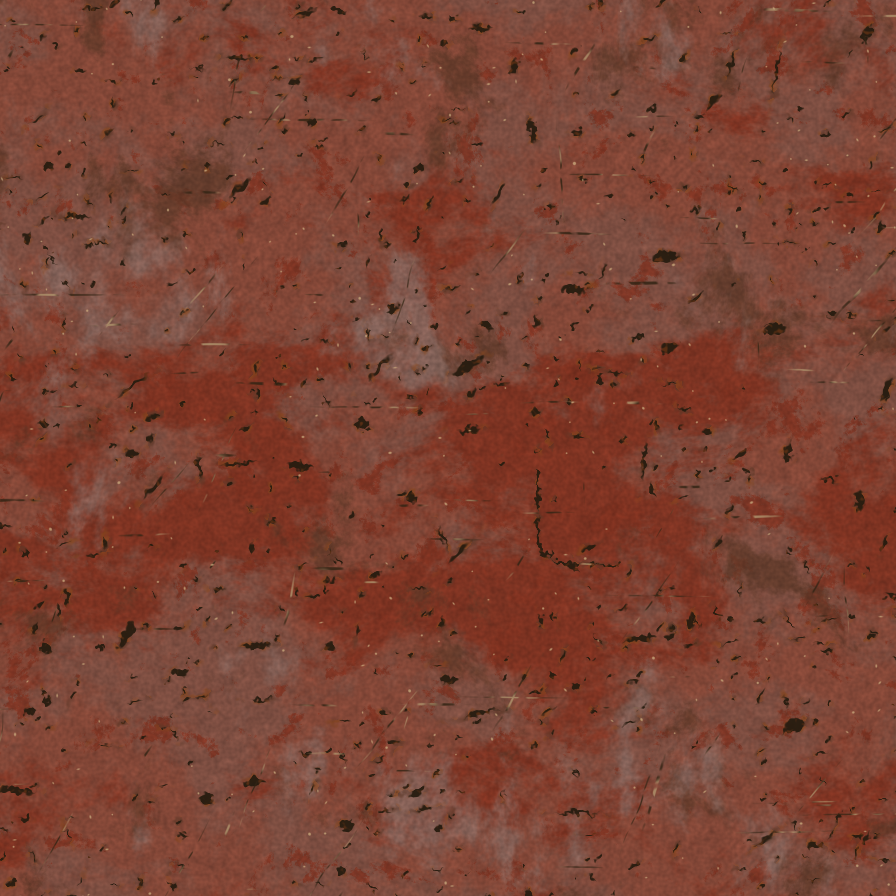
Reproduce this texture procedurally as a Shadertoy shader.

```glsl
// Worn red painted metal: blotchy faded paint, dark rusty chips, thin scratches and pale specks.
#define CLAY  vec3(0.515, 0.278, 0.216)
#define DUSTY vec3(0.490, 0.305, 0.255)
#define RED   vec3(0.490, 0.190, 0.122)
#define BROWN vec3(0.360, 0.215, 0.150)
#define MAUVE vec3(0.530, 0.415, 0.385)
#define METAL vec3(0.150, 0.108, 0.060)
#define RUST  vec3(0.520, 0.270, 0.110)
#define CREAM vec3(0.680, 0.570, 0.420)
#define BAND_HEIGHT 0.42
#define BAND_WIDTH 0.17
#define CHIP_RAGGED 0.0055
#define GRAIN 0.085

vec2 hash2(vec2 p) {
    vec3 q = fract(p.xyx * vec3(0.1031, 0.1030, 0.0973));
    q += dot(q, q.yzx + 33.33);
    return fract((q.xx + q.yz) * q.zy);
}

float corner(vec2 cell, vec2 offset, vec2 f) {
    float a = 6.2832 * hash2(cell + offset).x;
    return dot(vec2(cos(a), sin(a)), f - offset);
}

float gradientNoise(vec2 p) {
    vec2 i = floor(p), f = p - i;
    vec2 u = f * f * f * (f * (f * 6.0 - 15.0) + 10.0);
    return mix(mix(corner(i, vec2(0, 0), f), corner(i, vec2(1, 0), f), u.x),
               mix(corner(i, vec2(0, 1), f), corner(i, vec2(1, 1), f), u.x), u.y);
}

float fbm(vec2 p) {
    float sum = 0.0, amp = 0.46;
    for (int i = 0; i < 7; i++) {
        sum += amp * gradientNoise(p);
        p = mat2(1.6, 1.2, -1.2, 1.6) * p + 7.3;
        amp *= 0.66;
    }
    return sum;
}

// Distance to scattered, clustered ellipses; radii and angles vary between two limits
float marks(vec2 p, float count, float seed, vec2 small, vec2 large, vec2 angles, float keep) {
    float d = 1.0;
    for (int k = 0; k < 9; k++) {
        vec2 cell = floor(p * count) + vec2(k % 3 - 1, k / 3 - 1);
        vec2 pick = hash2(cell + seed), shape = hash2(cell + seed + 51.7);
        vec2 center = (cell + hash2(cell + seed + 19.1)) / count;
        if (pick.x > keep * (1.0 + 2.4 * gradientNoise(center * 6.0 + seed))) continue;
        vec2 radii = mix(small, large, vec2(shape.x * shape.x, pick.y * pick.y));
        float a = mix(angles.x, angles.y, shape.y * shape.y);
        vec2 q = mat2(cos(a), -sin(a), sin(a), cos(a)) * (p - center);
        d = min(d, (length(q / radii) - 1.0) * min(radii.x, radii.y));
    }
    return d;
}

// Lower left bend of a rounded panel outline
float groove(vec2 p) {
    vec2 q = abs(p - vec2(0.70, 0.47)) - vec2(0.065);
    float d = abs(length(max(q, 0.0)) + min(max(q.x, q.y), 0.0) - 0.035) - 0.0025;
    return max(d, max(p.x - 0.69, p.y - 0.475));
}

void mainImage(out vec4 fragColor, in vec2 fragCoord) {
    vec2 p = fragCoord / iResolution.y;
    float px = 0.8 / iResolution.y;
    float bandY = (p.y - BAND_HEIGHT) / BAND_WIDTH;
    float band = exp(-bandY * bandY);
    vec2 warped = p + 0.03 * vec2(gradientNoise(p * 7.0), gradientNoise(p * 7.0 + 31.0));

    // Faded and fresh paint
    vec3 color = mix(CLAY, DUSTY, smoothstep(-0.12, 0.16, fbm(warped * 6.0 + 3.0)));
    float fresh = fbm(warped * vec2(4.0, 6.0) + 12.0) + 0.27 * band;
    color = mix(color, RED, 0.9 * smoothstep(0.07, 0.30, fresh));
    color = mix(color, RED, 0.8 * smoothstep(0.16, 0.30, fbm(warped * 20.0 + 60.0) + 0.05 * band));

    // Brown grime and pale bloom, both drawn into vertical runs
    float leftTop = smoothstep(0.40, 0.05, p.x) * smoothstep(0.55, 0.75, p.y);
    float runs = gradientNoise(vec2(p.x * 32.0, p.y * 4.0) + 5.0);
    float grime = fbm(warped * 7.0 + 41.0) + (0.35 * runs + 0.05) * leftTop;
    color = mix(color, BROWN, 0.75 * smoothstep(0.13, 0.36, grime));
    float bloom = fbm(warped * vec2(5.0, 4.0) + 77.0) + 0.10 * leftTop - 0.16 * band;
    float drips = gradientNoise(vec2(p.x * 38.0, p.y * 7.0) + 90.0);
    color = mix(color, MAUVE, 0.75 * smoothstep(0.11, 0.36, bloom + 0.15 * drips));

    // Fine grain, mottling and patches of brushed hairlines
    float hair = gradientNoise(mat2(0.8, 0.6, -0.6, 0.8) * p * vec2(190.0, 45.0));
    hair *= smoothstep(-0.1, 0.4, gradientNoise(p * 8.0 + 25.0));
    color *= 1.0 + GRAIN * (1.5 * gradientNoise(p * 230.0) + gradientNoise(p * 110.0) + hair);
    color *= 1.0 + 0.16 * fbm(p * 42.0 + 33.0);

    // Chips down to dark metal with patchy rusty rims
    vec2 jag = vec2(gradientNoise(p * 90.0), gradientNoise(p * 90.0 + 17.0));
    vec2 torn = p + CHIP_RAGGED * (jag + 0.8 * gradientNoise(p * 210.0));
    float patchy = gradientNoise(p * 55.0 + 8.0);
    float chips = marks(torn, 13.0, 3.0, vec2(0.005, 0.002), vec2(0.021, 0.0065), vec2(-0.1, 2.1), 0.58);
    chips = min(chips, marks(torn, 38.0, 140.0, vec2(0.0018, 0.0011), vec2(0.007, 0.003), vec2(-0.2, 2.4), 0.42));
    chips = min(chips, groove(torn) + 0.008 * max(patchy, 0.0));
    float rim = smoothstep(0.005, 0.0, chips) * smoothstep(-0.1, 0.35, patchy);
    color = mix(color, mix(BROWN, RUST, step(0.0, jag.x)), 0.75 * rim);
    vec3 bare = mix(METAL, RUST * 0.65, smoothstep(0.1, 0.5, gradientNoise(p * 150.0)));
    color = mix(color, bare, 0.95 * smoothstep(px, -px, chips));

    // Level and steep scratches, broken along their length
    vec2 bent = p + 0.005 * vec2(gradientNoise(p * 24.0), 0.3 * gradientNoise(p * 20.0 + 9.0));
    float level = marks(bent, 10.0, 210.0, vec2(0.010, 0.0008), vec2(0.050, 0.0017), vec2(-0.03, 0.05), 0.6);
    float steep = marks(bent, 9.0, 330.0, vec2(0.010, 0.0007), vec2(0.045, 0.0017), vec2(0.85, 1.75), 0.5);
    float broken = smoothstep(-0.2, 0.1, gradientNoise(p * 75.0 + 4.0));
    vec3 scratch = mix(METAL * 1.3, CREAM, smoothstep(0.0, 0.25, gradientNoise(p * 30.0 + 2.0)));
    color = mix(color, scratch, 0.85 * broken * smoothstep(px, -px, min(level, steep)));

    // Pale specks
    float specks = marks(p, 36.0, 470.0, vec2(0.0007), vec2(0.0018), vec2(0.0, 1.0), 0.2);
    color = mix(color, CREAM * 1.15, 0.8 * smoothstep(px, -px, specks));

    fragColor = vec4(color, 1.0);
}
```
